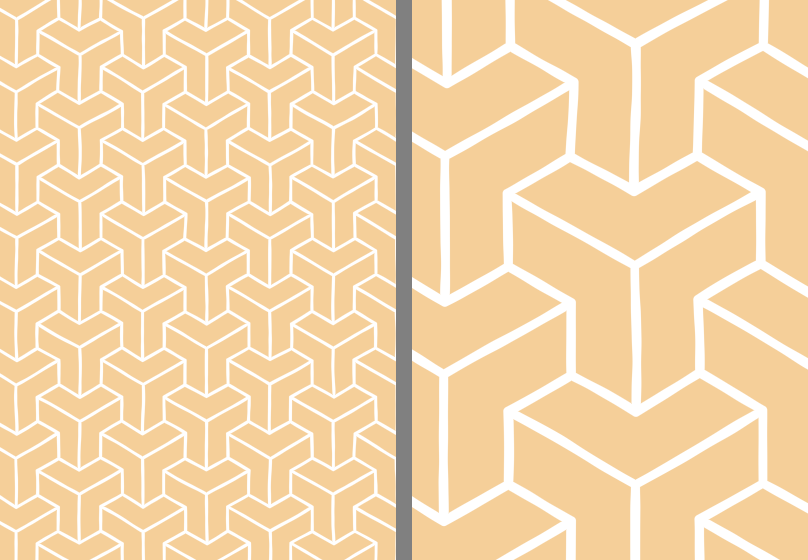
Left: the whole. Right: its middle third, enlarged.
Write a WebGL 1 fragment shader that draws this pattern.

```glsl
precision highp float;
// Interlocking three-armed blocks outlined in white on a flat peach ground.
// One arm is folded into three by mirrors and repeated on a staggered lattice;
// smooth noise makes the lines waver slightly, as if drawn by hand.

uniform vec2 u_resolution;

float hash(vec2 p) {
  return fract(sin(dot(p, vec2(127.1, 311.7))) * 43758.5453);
}

float noise(vec2 p) {
  vec2 i = floor(p);
  vec2 f = fract(p);
  f = f * f * (3.0 - 2.0 * f);
  return mix(mix(hash(i), hash(i + vec2(1.0, 0.0)), f.x),
             mix(hash(i + vec2(0.0, 1.0)), hash(i + 1.0), f.x), f.y);
}

float segmentDistance(vec2 p, vec2 a, vec2 b) {
  vec2 ab = b - a;
  return length(p - a - ab * clamp(dot(p - a, ab) / dot(ab, ab), 0.0, 1.0));
}

// Distance to the spines and outline of one block centred at the origin.
float blockLines(vec2 p) {
  // Mirror every arm onto the right half of the downward arm.
  vec2 mirror = vec2(0.5, 0.8660254);
  p.x = abs(p.x);
  p -= 2.0 * max(dot(p, mirror), 0.0) * mirror;
  p.x = abs(p.x);

  vec2 tip = vec2(0.0, -2.0);
  vec2 corner = vec2(0.8660254, -1.5);
  vec2 armpit = vec2(0.8660254, -0.5);
  float d = segmentDistance(p, vec2(0.0), tip);
  d = min(d, segmentDistance(p, tip, corner));
  return min(d, segmentDistance(p, corner, armpit));
}

// Nearest line among the blocks around p; odd columns drop half a row.
float patternLines(vec2 p) {
  vec2 pitch = vec2(2.5980762, 3.0);
  float nearest = 10.0;
  for (int i = -1; i <= 1; i++) {
    float column = floor(p.x / pitch.x + 0.5) + float(i);
    float stagger = 1.5 * mod(column, 2.0);
    for (int j = -1; j <= 1; j++) {
      float row = floor((p.y + stagger) / pitch.y + 0.5) + float(j);
      vec2 centre = vec2(column, row) * pitch - vec2(0.0, stagger);
      nearest = min(nearest, blockLines(p - centre));
    }
  }
  return nearest;
}

void main() {
  // One unit is half the length of a block's arm.
  float unitsPerPixel = 22.94 / u_resolution.y;
  vec2 p = (gl_FragCoord.xy - 0.5 * u_resolution) * unitsPerPixel;
  p -= vec2(0.35, 0.21);

  // Slight drift of the drawing and a fine unevenness in line width.
  vec2 drift = vec2(noise(p * 0.8 + 17.0), noise(p * 0.8 + 53.0)) - 0.5;
  float halfWidth = 0.064 + 0.012 * (noise(p * 3.0 + 91.0) - 0.5);

  float d = patternLines(p + 0.07 * drift);
  float edge = 0.7 * unitsPerPixel;
  float line = 1.0 - smoothstep(halfWidth - edge, halfWidth + edge, d);

  vec3 peach = vec3(0.96, 0.81, 0.60);
  gl_FragColor = vec4(mix(peach, vec3(1.0), line), 1.0);
}
```
